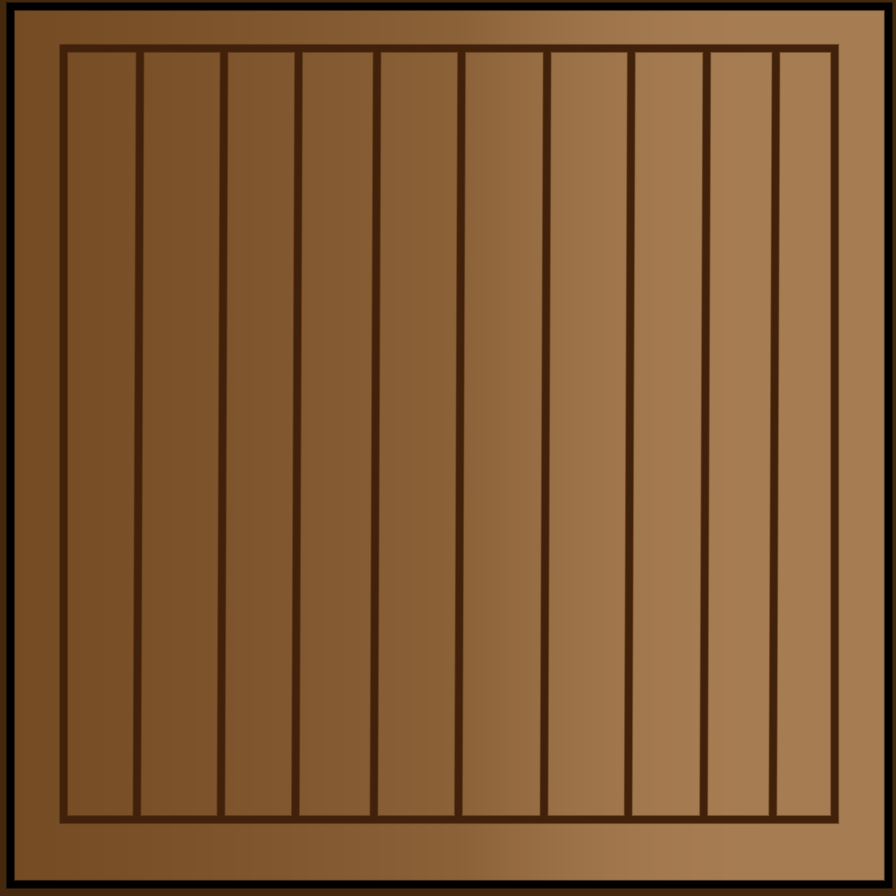
A three.js fragment shader for this texture:

```glsl
varying vec2 vUv;

const vec3 WOOD_DARK = vec3(0.455, 0.295, 0.138);
const vec3 WOOD_MID = vec3(0.549, 0.384, 0.224);
const vec3 WOOD_LIGHT = vec3(0.651, 0.486, 0.322);
const vec3 GROOVE = vec3(0.259, 0.129, 0.043);
const vec3 OUTLINE = vec3(0.0);
const vec3 MARGIN = vec3(0.27, 0.16, 0.06);

// Rectangles as left, bottom, right, top
const vec4 BOARD = vec4(0.0117, 0.0130, 0.9915, 0.9928);
const vec4 PANEL = vec4(0.0710, 0.0853, 0.9316, 0.9460);

const float LINE_HALF = 0.0045;
const float SOFT = 0.0013;
const float SEAM_START = 0.1510;
const float SEAM_STEP = 0.08984;
const float SEAM_LEAN = 0.0041;
const int SEAM_COUNT = 9;
const float MID_STOP = 0.52;
const float LIGHT_STOP = 0.85;

// Signed distance with square corners, negative inside
float boxDistance(vec2 p, vec4 rect) {
  vec2 d = max(rect.xy - p, p - rect.zw);
  return max(d.x, d.y);
}

float stroke(float d) {
  return 1.0 - smoothstep(LINE_HALF - SOFT, LINE_HALF + SOFT, abs(d));
}

vec3 woodGradient(float x) {
  float rise = pow(clamp(x / MID_STOP, 0.0, 1.0), 1.3);
  float fall = 1.0 - clamp((x - MID_STOP) / (LIGHT_STOP - MID_STOP), 0.0, 1.0);
  vec3 wood = mix(WOOD_DARK, WOOD_MID, rise);
  return mix(wood, WOOD_LIGHT, 1.0 - fall * fall);
}

// Uneven plank widths: regular steps with a slow swell and two ripples
float seamPosition(float i) {
  float bulge = (i - 5.0) / 2.0;
  float swell = 0.0085 * exp(-bulge * bulge);
  float ripple = 0.0065 * cos(1.2566 * (i - 1.0));
  float fineRipple = 0.0021 * cos(1.9333 * (i - 0.4));
  return SEAM_START + SEAM_STEP * i + swell + ripple + fineRipple;
}

void main() {
  vec2 p = vUv;
  float boardDist = boxDistance(p, BOARD);
  float panelDist = boxDistance(p, PANEL);
  vec3 color = woodGradient(p.x);

  // Slightly leaning seams between planks
  float lean = SEAM_LEAN * (p.y - 0.515);
  float seams = 0.0;
  for (int i = 0; i < SEAM_COUNT; i++) {
    seams = max(seams, stroke(p.x - seamPosition(float(i)) - lean));
  }
  seams *= 1.0 - smoothstep(-SOFT, SOFT, panelDist);

  // Grooves, margin and outer outline
  color = mix(color, GROOVE, max(seams, stroke(panelDist)));
  color = mix(color, MARGIN, smoothstep(-SOFT, SOFT, boardDist));
  color = mix(color, OUTLINE, stroke(boardDist));

  gl_FragColor = vec4(color, 1.0);
}
```
